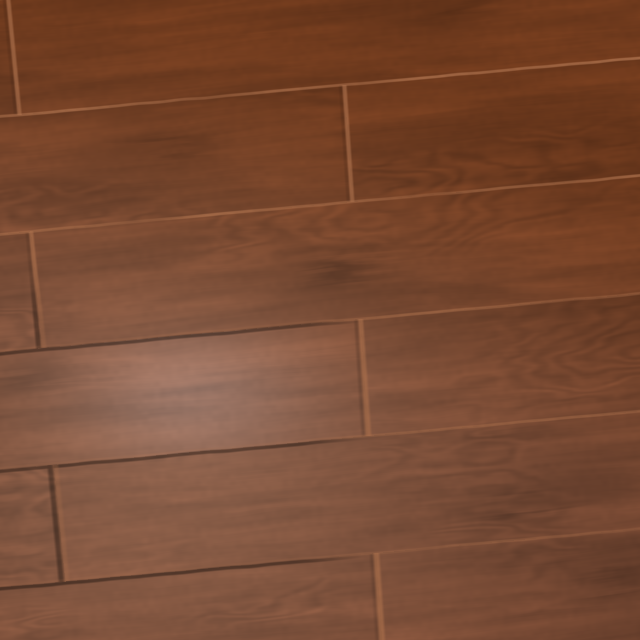
Reproduce this texture procedurally as a WebGL 1 fragment shader.

```glsl
precision highp float;
// Glossy brown wood-plank floor in a half-offset bond, slightly tilted, with a soft window sheen.
uniform vec2 u_resolution;

#define ROW_HEIGHT 0.184
#define ROW_OFFSET 0.082
#define ROW_SLOPE 0.0915
#define PLANK_LENGTH 1.032
#define SEAM_WIDTH 0.0036
#define JOINT_WIDTH 0.0055
#define GRAIN_DEPTH 0.20
#define KNOT_DEPTH 0.26
#define SHEEN_CENTER vec2(0.30, 0.385)
#define WARM_BROWN vec3(0.425, 0.220, 0.108)
#define DULL_BROWN vec3(0.445, 0.268, 0.185)
#define GROUT_TAN vec3(0.660, 0.430, 0.290)

float hash(vec2 p) {
  return fract(sin(dot(p, vec2(127.1, 311.7))) * 43758.5453);
}

float noise(vec2 p) {
  vec2 i = floor(p), f = fract(p);
  f = f * f * (3.0 - 2.0 * f);
  return mix(mix(hash(i), hash(i + vec2(1.0, 0.0)), f.x),
             mix(hash(i + vec2(0.0, 1.0)), hash(i + vec2(1.0, 1.0)), f.x), f.y);
}

float fbm(vec2 p) {
  float sum = 0.0, amp = 0.5;
  for (int i = 0; i < 4; i++) {
    sum += amp * noise(p);
    p = p * 2.03 + 17.3;
    amp *= 0.5;
  }
  return sum;
}

float softLine(float d, float width) {
  float w = max(width, 1.5 / u_resolution.y);
  return 1.0 - smoothstep(w * 0.2, w, abs(d));
}

// Signed distance, in cells, to the nearest whole number
float nearestEdge(float x) {
  return fract(x + 0.5) - 0.5;
}

// Tone of one plank: broad clouds, fine streaks, arched figure and a dark knot
float woodTone(vec2 along, vec2 local, vec2 id) {
  vec2 seed = vec2(hash(id), hash(id + 9.7)) * 40.0;
  float clouds = fbm(along * vec2(3.0, 15.0) + seed);
  float streaks = fbm(along * vec2(5.0, 62.0) + seed + clouds * 2.0);
  float fibre = noise(along * vec2(24.0, 230.0) + seed);
  float field = fbm(along * vec2(3.2, 11.0) + seed.yx);
  float arches = 0.5 + 0.5 * sin(field * 75.0);
  float figured = smoothstep(0.50, 0.78, noise(along * vec2(4.0, 10.0) + seed + 5.0));
  vec2 knotPos = vec2(0.25 + 0.5 * hash(id + 3.1), 0.2 + 0.6 * hash(id + 6.4));
  vec2 k = (local - knotPos) * vec2(13.0, 5.5);
  k += (vec2(streaks, clouds) - 0.47) * 2.2;
  float knot = exp(-dot(k, k)) * smoothstep(0.25, 0.6, streaks);
  float tone = 1.0 + GRAIN_DEPTH * ((clouds - 0.47) * 1.1 + (streaks - 0.47) * 1.4);
  tone += 0.025 * (fibre - 0.5) - 0.10 * figured * (arches - 0.4);
  return tone - KNOT_DEPTH * knot + 0.07 * (hash(id + 2.3) - 0.5);
}

void main() {
  vec2 uv = gl_FragCoord.xy / u_resolution;
  float depth = 1.0 - uv.y;

  // Plank layout with a slight perspective lean
  vec2 along = vec2(uv.x, uv.y - ROW_SLOPE * uv.x);
  float v = (along.y - ROW_OFFSET) / ROW_HEIGHT;
  float row = floor(v);
  float span = PLANK_LENGTH - 0.06 * depth;
  float u = (uv.x - 0.013 - 0.098 * depth) / span + 0.5 * mod(row, 2.0);
  vec2 id = vec2(floor(u), row);
  vec2 local = vec2(fract(u), fract(v));

  // Wood under uneven room light
  float warmth = smoothstep(0.30, 0.95, uv.y + 0.25 * (uv.x - 0.5));
  vec3 color = mix(DULL_BROWN, WARM_BROWN, warmth);
  color *= woodTone(along, local, id);

  // Broad reflection and a cooler highlight at its heart
  vec2 wide = (uv - vec2(0.25, 0.27)) * vec2(2.1, 2.5);
  vec2 tight = (uv - SHEEN_CENTER) * vec2(5.5, 8.5);
  float inRow = mix(0.35, 1.0, 1.0 - step(0.5, abs(row - 1.0)));
  color += vec3(0.105, 0.105, 0.100) * exp(-dot(wide, wide));
  color += vec3(0.075, 0.100, 0.125) * exp(-dot(tight, tight)) * inRow;

  // Pale grout, with shaded bevels toward the lower left
  float seam = nearestEdge(v) * ROW_HEIGHT + 0.0014 * (noise(uv * 28.0) - 0.5);
  float joint = nearestEdge(u) * span;
  float shade = (1.0 - smoothstep(0.48, 0.60, uv.y)) * (1.0 - smoothstep(0.46, 0.60, uv.x));
  float worn = mix(0.45, 1.0, noise(vec2(uv.x * 9.0, floor(v + 0.5) * 7.0)));
  float pale = mix(0.50, 0.85, smoothstep(0.25, 0.80, uv.y)) * worn;
  float jointWidth = JOINT_WIDTH * (1.0 + 0.4 * smoothstep(0.3, 0.7, depth));
  vec3 shadow = color * 0.60;
  color = mix(color, shadow, softLine(seam + 0.0025, SEAM_WIDTH * 1.25) * shade * 0.9);
  color = mix(color, shadow, softLine(joint + 0.0055, jointWidth) * (0.25 + 0.6 * shade));
  color = mix(color, GROUT_TAN, softLine(seam - 0.002 * shade, SEAM_WIDTH) * pale * (1.0 - 0.6 * shade));
  color = mix(color, GROUT_TAN, softLine(joint - 0.002 * shade, jointWidth) * 0.68 * (1.0 - 0.55 * shade));

  // Faint mottling of the surface
  color *= 1.0 + 0.035 * (noise(uv * 110.0) - 0.5);
  gl_FragColor = vec4(clamp(color, 0.0, 1.0), 1.0);
}
```
